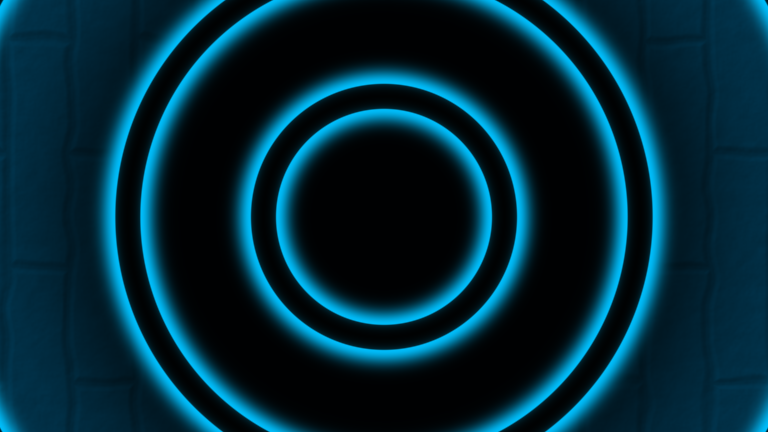
Reproduce this background procedurally as a Shadertoy shader.

```glsl
// Concentric neon blue rings glowing over a dark, rough stone wall.

float hash(vec2 p) {
    return fract(sin(dot(p, vec2(127.1, 311.7))) * 43758.5453);
}

float noise(vec2 p) {
    vec2 cell = floor(p), f = fract(p);
    f = f * f * (3.0 - 2.0 * f);
    return mix(mix(hash(cell), hash(cell + vec2(1, 0)), f.x),
               mix(hash(cell + vec2(0, 1)), hash(cell + vec2(1, 1)), f.x), f.y);
}

float fbm(vec2 p) {
    float sum = 0.0, amplitude = 0.5;
    for (int i = 0; i < 4; i++) {
        sum += amplitude * noise(p);
        p = p * 2.03 + 7.3;
        amplitude *= 0.5;
    }
    return sum;
}

// Height of upright blocks in staggered columns, with worn joints
float wallHeight(vec2 p) {
    vec2 size = vec2(0.148, 0.53);
    vec2 q = p + 0.018 * (vec2(noise(p * 14.0), noise(p * 14.0 + 31.0)) - 0.5);
    q.x += 0.727;
    float column = floor(q.x / size.x);
    q.y += 0.12 - 0.265 * (1.0 - mod(column, 2.0));
    vec2 toJoint = (0.5 - abs(fract(q / size) - 0.5)) * size;
    float block = smoothstep(0.002, 0.018, min(toJoint.x, toJoint.y));
    return block + 0.9 * fbm(p * 32.0);
}

// Dark band with crisp rims: broad glow outside, faint spill within
float ringGlow(float r, float radius, float pixel) {
    float d = abs(r - radius) - 0.029;
    float halo = exp(-pow(max(d, 0.0) / 0.034, 2.0) * 1.1);
    float spill = 0.22 * exp(min(d, 0.0) / 0.009);
    return mix(spill, halo, smoothstep(-pixel, pixel, d));
}

void mainImage(out vec4 fragColor, in vec2 fragCoord) {
    vec2 p = (fragCoord - 0.5 * iResolution.xy) / iResolution.y;
    float pixel = 1.0 / iResolution.y;
    float r = length(p - vec2(0.0, -0.002));

    // Wall, lit from the upper left and fading to black at the centre
    float height = wallHeight(p);
    float relief = height - wallHeight(p + vec2(-0.004, 0.004));
    float shade = clamp(0.9 + 0.3 * relief + 0.1 * height, 0.55, 1.3);
    vec3 color = mix(vec3(0.0, 0.004, 0.008), vec3(0.005, 0.18, 0.265) * shade,
                     smoothstep(0.45, 0.95, r));

    // Three rings, the last only reaching the corners
    float glow = 0.0;
    for (int i = 0; i < 3; i++) {
        float radius = i < 2 ? 0.279 + 0.314 * float(i) : 1.043;
        glow = max(glow, ringGlow(r, radius, pixel));
        color *= smoothstep(-0.004, 0.004, abs(r - radius) - 0.029);
    }
    color = mix(color, vec3(0.0, 0.74, 0.98), glow);

    fragColor = vec4(color, 1.0);
}
```
